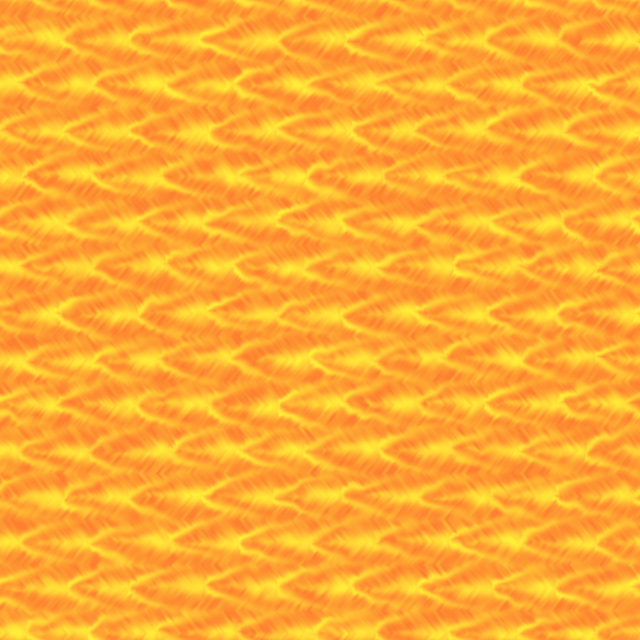
Reproduce this pattern procedurally as a Shadertoy shader.

```glsl
// Rows of overlapping feathery scales in orange, edged and veined with yellow.
// Each cell has a vein that flares to the right into a bright fork with two
// curved branches; chevron-slanted noise adds barbs and small irregularities.

const vec2  REPEATS      = vec2(9.0, 14.0);   // scales across, rows down
const vec2  PHASE        = vec2(0.28, 0.143); // first fork, in cells
const float ROW_SHIFT    = 0.58;              // sideways step of every other row
const vec2  JITTER       = vec2(0.16, 0.09);  // wander of each fork
const float VEIN_LENGTH  = 0.88;
const float VEIN_THIN    = 0.07;
const float VEIN_THICK   = 0.23;
const float BRANCH_RISE  = 0.54;
const float BRANCH_WIDTH = 0.105;
const float BARB_SLANT   = 0.48;
const vec2  BARB_DENSITY = vec2(17.0, 3.4);
const float BARB_CONTRAST = 0.46;
const float BASE_GLOW    = 0.12;
const vec3  ORANGE = vec3(0.99, 0.50, 0.185);
const vec3  YELLOW = vec3(1.00, 0.93, 0.22);

float hash(vec2 p) {
    vec3 q = fract(p.xyx * vec3(0.1031, 0.1030, 0.0973));
    q += dot(q, q.yzx + 33.33);
    return fract((q.x + q.y) * q.z);
}

float noise(vec2 p) {
    vec2 i = floor(p), f = fract(p);
    f = f * f * (3.0 - 2.0 * f);
    vec2 e = vec2(0.0, 1.0);
    return mix(mix(hash(i), hash(i + e.yx), f.x),
               mix(hash(i + e.xy), hash(i + e.yy), f.x), f.y);
}

float bell(float d, float width) {
    d /= width;
    return exp(-d * d);
}

// Thin vein to the left of the fork, flaring into a bright wedge
float vein(vec2 q) {
    float swell = smoothstep(-0.72, -0.04, q.x);
    float span = smoothstep(-VEIN_LENGTH, -VEIN_LENGTH + 0.25, q.x)
               * (1.0 - smoothstep(-0.06, 0.13, q.x));
    return bell(q.y, mix(VEIN_THIN, VEIN_THICK, swell)) * span * mix(0.38, 0.95, swell);
}

// Rounded upper and lower edge of the next scale, fading to the right
float branches(vec2 q, vec2 cell) {
    float x = max(q.x, 0.0);
    float side = q.y < 0.0 ? 7.0 : 19.0;
    float rise = BRANCH_RISE * mix(0.85, 1.15, hash(cell + side)) * pow(x, 0.58);
    float strength = mix(0.92, 0.36, smoothstep(0.0, 0.7, x)) * mix(0.75, 1.08, hash(cell + side + 4.0));
    float span = smoothstep(-0.08, 0.05, q.x) * (1.0 - smoothstep(0.6, 1.15, x));
    return bell(abs(q.y) - rise, BRANCH_WIDTH) * strength * span;
}

// Union of all veins and branches that reach this point
float network(vec2 p) {
    float row0 = floor(p.y + 0.5);
    float dark = 1.0;
    for (int j = -1; j <= 1; j++) {
        float row = row0 + float(j);
        float x = p.x - ROW_SHIFT * mod(row, 2.0);
        for (int i = -1; i <= 1; i++) {
            float col = floor(x) + float(i);
            vec2 cell = vec2(col, row) + 40.0;
            vec2 wander = vec2(hash(cell), hash(cell + 53.0)) - 0.5;
            vec2 q = vec2(x - col, p.y - row) - wander * JITTER;
            dark *= (1.0 - vein(q)) * (1.0 - branches(q, cell));
        }
    }
    return 1.0 - dark;
}

void mainImage(out vec4 fragColor, in vec2 fragCoord) {
    vec2 p = fragCoord / iResolution.xy * REPEATS - PHASE;

    // Barbs slant back from every row axis, forming chevrons
    float fromAxis = abs(p.y - floor(p.y + 0.5));
    vec2 b = vec2(p.x + BARB_SLANT * fromAxis, p.y) + 30.0;
    float barb = 0.7 * noise(b * BARB_DENSITY)
               + 0.3 * noise(b * BARB_DENSITY * 1.7 + 11.0) - 0.5;

    // Ragged outlines, fringed along the barbs
    vec2 warp = vec2(noise(p * vec2(5.0, 3.0) + 80.0), noise(p * vec2(6.0, 4.0) + 140.0)) - 0.5;
    vec2 ragged = p + warp * vec2(0.1, 0.12) + vec2(barb * 0.1, 0.0);
    float glow = network(ragged);

    // Tone
    float cloud = noise(p * vec2(3.0, 2.5) + 200.0) - 0.5;
    float tone = BASE_GLOW + 0.86 * glow + BARB_CONTRAST * barb * (1.0 - 0.5 * glow) + 0.08 * cloud;
    fragColor = vec4(mix(ORANGE, YELLOW, clamp(tone, 0.0, 1.0)), 1.0);
}
```
